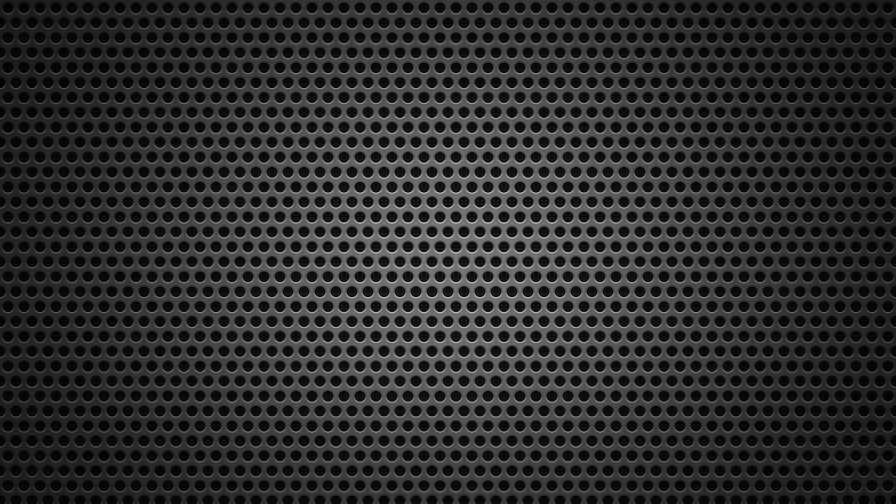
Write a Shadertoy shader that draws this pattern.

```glsl
// Dark perforated metal sheet: staggered round holes with lit rims under a soft spotlight.

const float COLUMNS = 56.0;        // holes across the canvas
const float ROWS = 33.75;          // holes down the canvas
const float ROW_SHIFT = 0.05;      // offset of the first row, in rows
const float HOLE_RADIUS = 0.0108;  // in canvas heights
const float RIM_WIDTH = 0.0024;

float hash(vec2 p) {
    return fract(sin(dot(p, vec2(41.3, 289.1))) * 4375.5);
}

// 1 inside a shape of signed distance d, 0 outside
float coverage(float d, float blur) {
    return 1.0 - smoothstep(-blur, blur, d);
}

// Wide elliptical pool of light
float spotlight(vec2 uv) {
    vec2 q = (uv - vec2(0.505, 0.5)) * vec2(2.8, 2.0);
    return exp(-dot(q, q));
}

// Staggered grid: xy is the offset from the hole centre, zw the cell index
vec4 holeCell(vec2 uv, float aspect) {
    float rowPos = (1.0 - uv.y) * ROWS - ROW_SHIFT;
    float row = floor(rowPos);
    float colPos = uv.x * COLUMNS + 0.5 * mod(row, 2.0);
    float col = floor(colPos);
    vec2 local = vec2(colPos - col - 0.5, row + 0.5 - rowPos);
    return vec4(local * vec2(aspect / COLUMNS, 1.0 / ROWS), col, row);
}

// Faint four-spot glint from the layer behind a hole
float backLayer(vec2 p, float blur) {
    vec2 spot = abs(p) - vec2(0.0044, 0.0034);
    return coverage(length(spot) - 0.0015, blur);
}

void mainImage(out vec4 fragColor, in vec2 fragCoord) {
    vec2 uv = fragCoord / iResolution.xy;
    float aspect = iResolution.x / iResolution.y;
    float blur = 0.55 / iResolution.y;

    vec4 cell = holeCell(uv, aspect);
    vec2 p = cell.xy;
    float variation = hash(cell.zw) - 0.5;
    float light = spotlight(uv);
    float plate = mix(0.085, 0.46, light);

    float d = length(p) - HOLE_RADIUS;
    float facingDown = 0.5 - 0.5 * p.y / max(length(p), 0.0001);

    // Plate, shaded above each hole
    float shade = plate * (1.0 + 0.05 * variation);
    float shadow = coverage(d - 0.0022, 0.0016) * (1.0 - facingDown);
    shade *= 1.0 - 0.35 * shadow;

    // Dark hole, deepest at the top, with the layer behind it
    float depth = 0.016 + 0.05 * light + 0.012 * variation;
    depth *= 0.75 + 0.4 * facingDown;
    depth += backLayer(p, blur) * (0.01 + 0.06 * light);
    shade = mix(shade, depth, coverage(d, blur));

    // Bevelled rim, bright along the lower edge
    float rim = coverage(abs(d - 0.3 * RIM_WIDTH) - 0.5 * RIM_WIDTH, blur);
    float glint = smoothstep(0.35, 0.95, facingDown);
    shade = mix(shade, plate * 1.5 + 0.12, rim * glint * 0.9);

    fragColor = vec4(vec3(shade) * vec3(1.0, 0.995, 1.0), 1.0);
}
```
